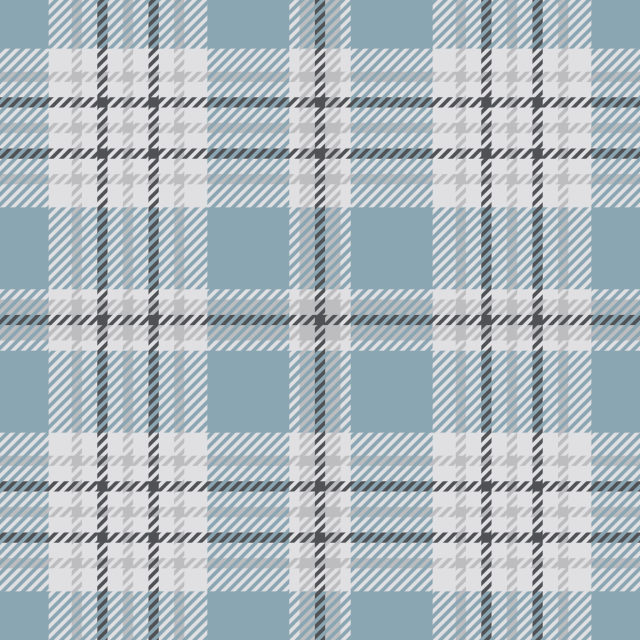
Give the GLSL for this pattern, as a Shadertoy shader.

```glsl
#define CANVAS_UNITS 125.0
#define SETT_UNITS 75.0
#define TWILL_UNITS 2.0
#define EDGE_PIXELS 0.75
#define WHITE vec3(0.880, 0.876, 0.885)
#define BLUE vec3(0.545, 0.650, 0.703)
#define GREY vec3(0.740, 0.743, 0.750)
#define DARK vec3(0.310, 0.318, 0.330)

// Coverage of a band of given half width around a centre
float band(float pos, float centre, float halfWidth, float soft) {
    return 1.0 - smoothstep(-soft, soft, abs(pos - centre) - halfWidth);
}

// Mirrored thread sequence shared by warp and weft
vec3 threadColour(float pos, float soft) {
    float d = abs(mod(pos + 0.5 * SETT_UNITS, SETT_UNITS) - 0.5 * SETT_UNITS);
    float e = 0.5 * SETT_UNITS - d;
    vec3 colour = BLUE;

    // Narrow band with a single dark line
    colour = mix(colour, WHITE, band(d, 0.0, 6.0, soft));
    colour = mix(colour, GREY, band(d, 0.0, 4.0, soft));
    colour = mix(colour, DARK, band(d, 0.0, 1.0, soft));

    // Wide band with alternating grey and dark lines
    colour = mix(colour, WHITE, band(e, 0.0, 15.5, soft));
    colour = mix(colour, GREY, band(e, 0.0, 1.0, soft));
    colour = mix(colour, DARK, band(e, 5.0, 1.0, soft));
    colour = mix(colour, GREY, band(e, 10.0, 1.0, soft));
    return colour;
}

// Diagonal ribs choosing which thread lies on top
float twill(vec2 p, float soft) {
    float rib = abs(fract((p.x - p.y) / TWILL_UNITS) - 0.5) - 0.25;
    return smoothstep(-soft, soft, rib * TWILL_UNITS * inversesqrt(2.0));
}

void mainImage(out vec4 fragColor, in vec2 fragCoord) {
    float unitsPerPixel = CANVAS_UNITS / iResolution.y;
    vec2 p = (fragCoord - 0.5 * iResolution.xy) * unitsPerPixel;
    float soft = EDGE_PIXELS * unitsPerPixel;

    vec3 warp = threadColour(p.x, soft);
    vec3 weft = threadColour(p.y, soft);
    fragColor = vec4(mix(warp, weft, twill(p, soft)), 1.0);
}
```
